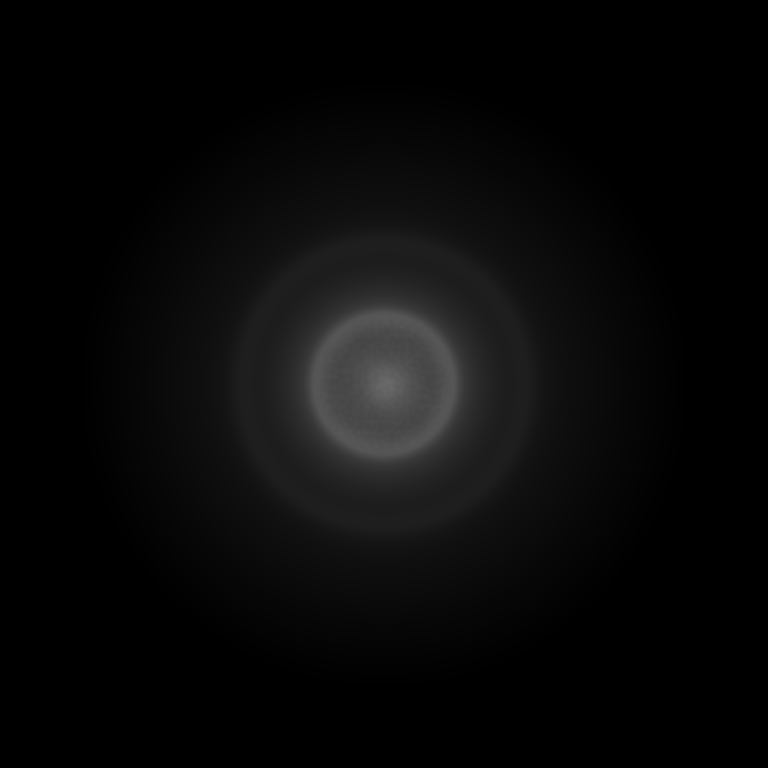
Give the GLSL for this background, as a WebGL 1 fragment shader.

```glsl
precision highp float;
// A dim grey orb: soft core, mottled disc with a bright rim, faint outer ring and wide halo on black.

uniform vec2 u_resolution;

// Radii and widths are fractions of the canvas side.
const vec2 CENTER = vec2(0.5, 0.5);
const vec2 CORE_OFFSET = vec2(0.004, 0.0);
const float CORE_WIDTH = 0.030;
const float CORE_LEVEL = 0.11;
const float RIM_RADIUS = 0.089;
const float RIM_WIDTH_IN = 0.018;
const float RIM_WIDTH_OUT = 0.011;
const float RIM_LEVEL = 0.07;
const float GLOW_RADIUS = 0.092;
const float GLOW_DECAY = 27.0;
const float GLOW_LEVEL = 0.15;
const float RING_RADIUS = 0.185;
const float RING_WIDTH = 0.018;
const float RING_LEVEL = 0.03;
const float HALO_RADIUS = 0.40;
const float HALO_POWER = 1.1;
const float HALO_LEVEL = 0.15;
const float GRAIN_SCALE = 150.0;
const float GRAIN_LEVEL = 0.018;
const float CLOUD_SCALE = 26.0;
const float CLOUD_LEVEL = 0.014;

vec2 randomGradient(vec2 cell) {
  float h = fract(sin(dot(cell, vec2(127.1, 311.7))) * 43758.5);
  float angle = 6.28318 * h;
  return vec2(cos(angle), sin(angle));
}

// Gradient noise, centred on zero.
float gradientNoise(vec2 p) {
  vec2 cell = floor(p);
  vec2 f = fract(p);
  vec2 blend = f * f * f * (f * (f * 6.0 - 15.0) + 10.0);
  float a = dot(randomGradient(cell), f);
  float b = dot(randomGradient(cell + vec2(1.0, 0.0)), f - vec2(1.0, 0.0));
  float c = dot(randomGradient(cell + vec2(0.0, 1.0)), f - vec2(0.0, 1.0));
  float d = dot(randomGradient(cell + vec2(1.0, 1.0)), f - vec2(1.0, 1.0));
  return mix(mix(a, b, blend.x), mix(c, d, blend.x), blend.y);
}

float bell(float distanceFromPeak, float width) {
  float x = distanceFromPeak / width;
  return exp(-x * x);
}

void main() {
  float side = min(u_resolution.x, u_resolution.y);
  vec2 p = (gl_FragCoord.xy - CENTER * u_resolution) / side;
  float r = length(p);

  // Wide halo and faint outer ring
  float light = HALO_LEVEL * pow(max(1.0 - r / HALO_RADIUS, 0.0), HALO_POWER);
  light += RING_LEVEL * bell(r - RING_RADIUS, RING_WIDTH);

  // Disc with its outward glow
  light += GLOW_LEVEL * exp(-GLOW_DECAY * max(r - GLOW_RADIUS, 0.0));

  // Bright rim, softer on the inside
  float rimWidth = r < RIM_RADIUS ? RIM_WIDTH_IN : RIM_WIDTH_OUT;
  light += RIM_LEVEL * bell(r - RIM_RADIUS, rimWidth);

  // Core
  light += CORE_LEVEL * bell(length(p - CORE_OFFSET), CORE_WIDTH);

  // Mottling inside the disc
  float disc = 1.0 - smoothstep(0.8 * RIM_RADIUS, 1.15 * RIM_RADIUS, r);
  float mottle = GRAIN_LEVEL * gradientNoise(p * GRAIN_SCALE)
               + CLOUD_LEVEL * gradientNoise(p * CLOUD_SCALE + 7.3);
  light += disc * mottle;

  gl_FragColor = vec4(vec3(clamp(light, 0.0, 1.0)), 1.0);
}
```
